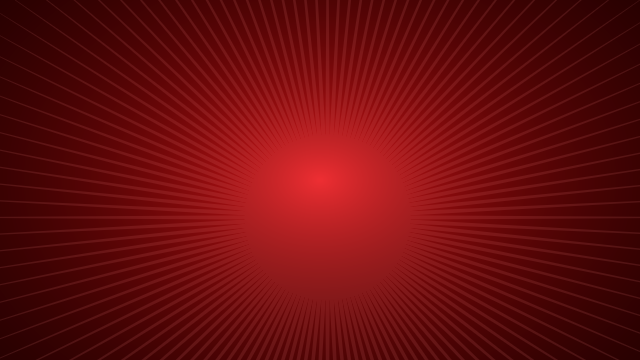
Write a Shadertoy shader that draws this background.

```glsl
const float TAU = 6.2831853;

// Red glow that fades from its centre in a wide ellipse
vec3 glow(vec2 p) {
    float fade = exp(-2.2 * length(p * vec2(0.714, 1.0)));
    return vec3(0.93 * fade, vec2(0.13, 0.15) * fade * fade);
}

// Coverage of a disc whose rim splits into tapering rays
float sunburst(vec2 p, float pixel) {
    const float rayCount = 124.0;
    const float discRadius = 0.232;
    float radius = length(p);
    float turn = atan(p.y, p.x) / TAU * rayCount;
    float offset = abs(fract(turn + 0.5) - 0.5) * TAU / rayCount * radius;
    float taper = clamp(1.0 - (radius - discRadius) / 0.95, 0.0, 1.0);
    float halfWidth = 0.5 * TAU / rayCount * discRadius * taper;
    float ray = clamp((halfWidth - offset) / pixel + 0.5, 0.0, 1.0);
    ray = min(ray, 2.0 * halfWidth / pixel);
    float disc = 1.0 - smoothstep(-pixel, pixel, radius - discRadius);
    return max(ray, disc);
}

void mainImage(out vec4 fragColor, in vec2 fragCoord) {
    float pixel = 1.0 / iResolution.y;
    vec2 p = (fragCoord - 0.5 * iResolution.xy) * pixel;

    // Pale translucent burst, centred a little below the glow
    vec3 color = glow(p);
    float burst = sunburst(p - vec2(0.021, -0.104), pixel);
    color = mix(color, vec3(0.95, 0.5, 0.5), 0.14 * burst);

    fragColor = vec4(color, 1.0);
}
```
